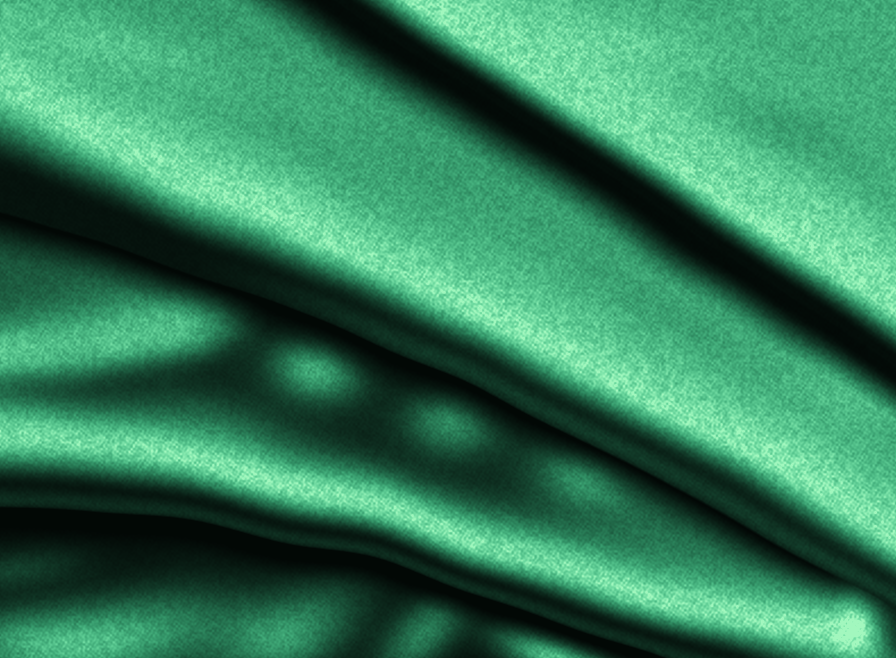
A Shadertoy shader for this texture:

```glsl
float hash(vec2 p) {
    vec3 q = fract(p.xyx * vec3(0.1031, 0.1030, 0.0973));
    q += dot(q, q.yzx + 33.33);
    return fract((q.x + q.y) * q.z);
}

float noise(vec2 p) {
    vec2 i = floor(p), f = fract(p);
    f = f * f * (3.0 - 2.0 * f);
    return mix(mix(hash(i), hash(i + vec2(1, 0)), f.x),
               mix(hash(i + vec2(0, 1)), hash(i + vec2(1, 1)), f.x), f.y);
}

// Cubic through four heights spaced evenly across the canvas
float curve(float x, float a, float b, float c, float d) {
    float s = x * 2.203;
    return a * (1.0 - s) * (2.0 - s) * (3.0 - s) / 6.0
         + b * s * (2.0 - s) * (3.0 - s) / 2.0
         + c * s * (s - 1.0) * (3.0 - s) / 2.0
         + d * s * (s - 1.0) * (s - 2.0) / 6.0;
}

// Soft sheared ellipse of light
float glow(vec2 p, vec2 center, vec2 radius, float slope) {
    vec2 q = p - center;
    q.y -= slope * q.x;
    q /= radius;
    return exp(-dot(q, q));
}

// Bell with a different width above and below zero
float crest(float d, float above, float below) {
    d /= d > 0.0 ? above : below;
    return exp(-d * d);
}

float cover(float d) { return smoothstep(-0.003, 0.003, d); }

// Lowest cloth, mostly in shade
float floorCloth(vec2 p, float edge) {
    float t = 0.06 + 0.68 * glow(p, vec2(0.12, 0.02), vec2(0.24, 0.065), 0.12);
    t += 0.45 * glow(p, vec2(0.44, 0.03), vec2(0.10, 0.065), 0.3);
    t += 0.42 * glow(p, vec2(0.64, 0.03), vec2(0.065, 0.05), 0.7);
    t += 0.75 * glow(p, vec2(0.85, 0.01), vec2(0.085, 0.035), -0.25);
    t += 0.18 * glow(p, vec2(0.02, 0.14), vec2(0.10, 0.03), 0.1);
    return t * smoothstep(0.0, 0.06, edge - p.y);
}

// Rumpled fold with a row of dimples under the large fold
float rumpledFold(vec2 p, float edge, float ridge, float roof) {
    float h = (p.y - edge) / (ridge - edge);
    float d = p.y - ridge;
    float sheet = 0.13 + 0.34 * smoothstep(0.68, 1.08, p.x);

    float swell = p.y - 0.445 - 0.16 * p.x;
    float fade = 1.0 - smoothstep(0.27, 0.42, p.x);
    sheet += fade * (0.52 * crest(swell, 0.065, 0.035)
           + 0.22 * smoothstep(-0.03, 0.05, swell));
    for (int i = 0; i < 3; i++) {
        float k = float(i);
        sheet += (0.53 - 0.12 * k) * glow(p, vec2(0.479 + 0.204 * k, 0.433 - 0.08 * k),
                                        vec2(0.064, 0.043), -0.08);
    }
    sheet += 0.22 * glow(p, vec2(0.32, 0.35), vec2(0.13, 0.05), -0.2);
    sheet *= smoothstep(-0.01, 0.075, roof - p.y);

    float t = mix(sheet, 0.87, crest(d, 0.052, 0.2));
    t = mix(0.07, t, smoothstep(0.28, 0.95, h));
    t += 0.10 * crest(h - 0.1, 0.15, 0.1) + 0.25 * glow(p, vec2(1.3, 0.06), vec2(0.03, 0.05), 0.0);
    return t * (1.0 - 0.75 * glow(p, vec2(1.37, 0.04), vec2(0.04, 0.08), 0.0));
}

// Broad fold crossing the middle
float broadFold(vec2 p, float edge, float ridge, float roof) {
    float h = (p.y - edge) / (ridge - edge);
    float d = p.y - ridge;
    float t = 0.63 + 0.25 * crest(d, 0.085, 0.2);
    t += 0.12 * glow(p, vec2(0.14, 0.94), vec2(0.2, 0.045), -0.3);
    t += 0.10 * glow(p, vec2(1.27, 0.39), vec2(0.12, 0.05), -0.5);
    t = mix(0.07, t, smoothstep(0.3, 0.98, h));
    t += 0.15 * crest(h - 0.15, 0.2, 0.15) * smoothstep(0.25, 0.7, p.x);
    return mix(0.04, t, smoothstep(0.015, 0.135 - 0.035 * p.x, roof - p.y));
}

// Fold in the upper right corner
float cornerFold(vec2 p, float edge, float ridge) {
    float h = (p.y - edge) / (ridge - edge);
    float t = 0.67 + 0.22 * crest(p.y - ridge, 0.11, 0.2);
    t += 0.10 * glow(p, vec2(0.98, 0.93), vec2(0.2, 0.05), -0.3);
    t -= 0.06 * glow(p, vec2(1.2, 0.80), vec2(0.12, 0.04), -0.4);
    return mix(0.05, t, smoothstep(0.15, 0.92, h));
}

void mainImage(out vec4 fragColor, in vec2 fragCoord) {
    vec2 p = fragCoord / iResolution.y;

    // Slow waviness of the cloth
    vec2 w = p + vec2(0.0, 0.018 * (noise(p * 7.0) - 0.5));
    float cornerEdge = curve(w.x, 1.337, 1.035, 0.738, 0.436);
    float cornerRidge = curve(w.x, 1.46, 1.133, 0.823, 0.53);
    float broadEdge = curve(w.x, 0.672, 0.525, 0.317, 0.078);
    float broadRidge = curve(w.x, 0.872, 0.652, 0.436, 0.181);
    float rumpledEdge = curve(w.x, 0.234, 0.174, 0.037, -0.135);
    float rumpledRidge = curve(w.x, 0.344, 0.262, 0.122, 0.02);

    // Stack the folds from back to front
    float tone = floorCloth(w, rumpledEdge);
    tone = mix(tone, rumpledFold(w, rumpledEdge, rumpledRidge, broadEdge), cover(w.y - rumpledEdge));
    tone = mix(tone, broadFold(w, broadEdge, broadRidge, cornerEdge), cover(w.y - broadEdge));
    tone = mix(tone, cornerFold(w, cornerEdge, cornerRidge), cover(w.y - cornerEdge));

    // Streaks along the folds, woven threads and satin grain
    vec2 along = vec2(p.x * 0.86 - p.y * 0.5, p.x * 0.5 + p.y * 0.86);
    float streak = noise(along * vec2(5.0, 22.0)) - 0.5;
    float weave = sin(p.x * 820.0 + p.y * 160.0) * sin(p.y * 760.0 - p.x * 130.0);
    float grain = noise(p * 290.0) + 0.5 * noise(p * 140.0 + 7.0) - 0.75;
    tone *= 1.0 + 0.07 * streak + 0.05 * weave + 0.20 * grain;
    tone = clamp(tone, 0.03, 0.97);

    // Emerald shades that pale in the highlights
    float pale = pow(tone, 5.0);
    fragColor = vec4(0.30 * tone + 0.40 * pale, tone, 0.69 * tone + 0.09 * pale, 1.0);
}
```
